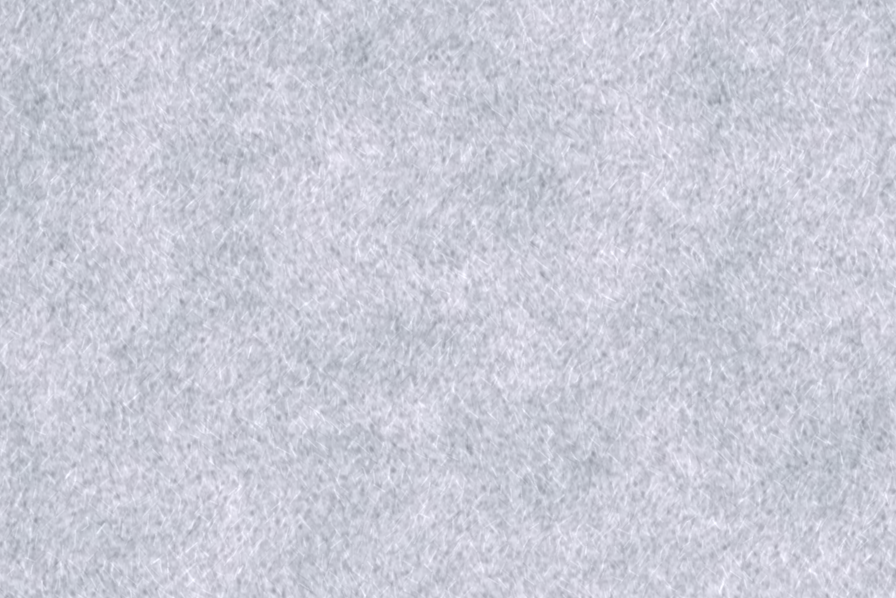
Write a WebGL 1 fragment shader that draws this texture.

```glsl
precision highp float;
// Pale blue-grey felt: faint clouds under a fine, slightly upright grain.
// Cellular noise scatters short fibres and dark pits; layered value noise
// makes the clouds and the grain. Lengths are in canvas heights.

uniform vec2 u_resolution;

#define BASE_COLOR vec3(0.795, 0.801, 0.848)
#define CLOUD_TINT vec3(0.030, -0.004, 0.008)
#define CLOUD_DEPTH 0.11
#define GRAIN_DEPTH 0.13
#define FINE_DEPTH 0.07
#define FIBRE_DEPTH 0.07
#define PIT_DEPTH 0.11
#define GRAIN_SCALE vec2(170.0, 118.0)
#define FIBRE_SCALE 58.0
#define FIBRE_WIDTH 0.20
#define FIBRE_SPREAD 2.0
#define PIT_SCALE vec2(88.0, 66.0)

vec3 hash3(vec2 cell) {
  vec3 q = fract(cell.xyx * vec3(0.1031, 0.1030, 0.0973));
  q += dot(q, q.yxz + 33.33);
  return fract((q.xxy + q.yzz) * q.zyx);
}

float valueNoise(vec2 p) {
  vec2 cell = floor(p);
  vec2 f = fract(p);
  f = f * f * (3.0 - 2.0 * f);
  float low = mix(hash3(cell).x, hash3(cell + vec2(1.0, 0.0)).x, f.x);
  float high = mix(hash3(cell + vec2(0.0, 1.0)).x, hash3(cell + 1.0).x, f.x);
  return mix(low, high, f.y) - 0.5;
}

vec2 rotate(vec2 p, float angle) {
  float c = cos(angle);
  float s = sin(angle);
  return vec2(c * p.x - s * p.y, s * p.x + c * p.y);
}

// Broad mottling in three octaves
float clouds(vec2 p) {
  return 0.45 * valueNoise(p * 6.0 + 3.7)
       + 0.32 * valueNoise(rotate(p, 0.6) * 14.0 + 21.3)
       + 0.32 * valueNoise(rotate(p, 1.1) * 30.0 + 47.9);
}

// Light and dark short strokes, one per cell, mostly upright
float fibres(vec2 p, float gridAngle) {
  vec2 cell = floor(p);
  float sum = 0.0;
  for (int j = -1; j <= 1; j++) {
    for (int i = -1; i <= 1; i++) {
      vec2 id = cell + vec2(float(i), float(j));
      vec3 rnd = hash3(id + 211.0);
      float angle = 1.65 + gridAngle + (rnd.z - 0.5) * FIBRE_SPREAD;
      vec2 along = vec2(cos(angle), sin(angle));
      vec2 offset = p - id - rnd.xy;
      float halfLength = mix(0.45, 0.8, fract(rnd.x * 17.0));
      float t = clamp(dot(offset, along), -halfLength, halfLength);
      float stroke = 1.0 - smoothstep(0.0, FIBRE_WIDTH, length(offset - along * t));
      sum += stroke * mix(-0.6, 1.0, fract(rnd.y * 23.0));
    }
  }
  return sum;
}

// Small dark gaps between the fibres, few of them deep
float pits(vec2 p) {
  vec2 cell = floor(p);
  float depth = 0.0;
  for (int j = -1; j <= 1; j++) {
    for (int i = -1; i <= 1; i++) {
      vec2 id = cell + vec2(float(i), float(j));
      vec3 rnd = hash3(id + 509.0);
      float spot = 1.0 - smoothstep(0.05, 0.55, length(p - id - rnd.xy));
      depth = max(depth, spot * rnd.z * rnd.z * rnd.z);
    }
  }
  return depth;
}

void main() {
  vec2 p = gl_FragCoord.xy / u_resolution.y;

  // A gentle wave keeps the cell rows from lining up
  vec2 bent = p + 0.008 * sin(p.yx * vec2(23.0, 19.0) + vec2(0.4, 2.1));
  float cloud = clouds(p);

  float tone = CLOUD_DEPTH * cloud;
  tone += GRAIN_DEPTH * valueNoise(rotate(bent, 0.12) * GRAIN_SCALE + 90.0);
  tone += FINE_DEPTH * valueNoise(rotate(p, -0.2) * GRAIN_SCALE * 1.8 + 300.0);
  tone -= PIT_DEPTH * pits(bent * PIT_SCALE);

  // Two crossing fibre layers on turned grids
  tone += FIBRE_DEPTH * fibres(rotate(bent, 0.45) * FIBRE_SCALE + 100.0, 0.45);
  tone += FIBRE_DEPTH * fibres(rotate(bent, -0.3) * FIBRE_SCALE * 1.3 + 400.0, -0.3);

  vec3 color = BASE_COLOR + tone + CLOUD_TINT * cloud;
  gl_FragColor = vec4(clamp(color, 0.0, 1.0), 1.0);
}
```
